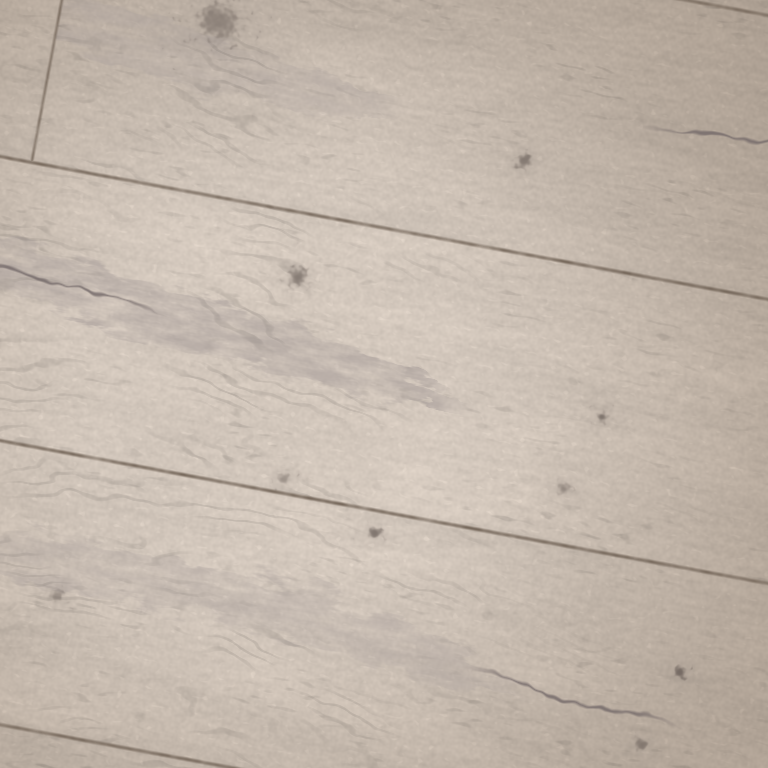
This texture is drawn by a WebGL 1 fragment shader. Its source:

```glsl
precision highp float;
// Pale oak floorboards running slightly downhill, with thin soft seams.
// Each board has stretched gradient-noise grain, a greyish heart, a crack
// and a few knots spread by an additive low-discrepancy sequence.
uniform vec2 u_resolution;

vec2 gradientAt(vec2 cell) {
  float angle = 6.2832 * fract(sin(dot(cell, vec2(127.1, 311.7))) * 43758.5);
  return vec2(cos(angle), sin(angle));
}

float noise(vec2 p) {
  vec2 i = floor(p), f = p - i;
  vec2 s = f * f * f * (f * (f * 6.0 - 15.0) + 10.0);
  vec2 e = vec2(1.0, 0.0);
  float low = mix(dot(gradientAt(i), f), dot(gradientAt(i + e), f - e), s.x);
  float high = mix(dot(gradientAt(i + e.yx), f - e.yx),
                   dot(gradientAt(i + 1.0), f - 1.0), s.x);
  return mix(low, high, s.y);
}

float fbm(vec2 p) {
  float sum = 0.0, amp = 1.0;
  for (int i = 0; i < 4; i++) {
    sum += amp * noise(p);
    p = p * 2.03 + 17.3;
    amp *= 0.55;
  }
  return sum;
}

// Soft line of the given half width around distance zero
float line(float dist, float halfWidth) {
  float blur = max(0.002, 0.8 / u_resolution.y);
  return 1.0 - smoothstep(halfWidth - blur, halfWidth + blur, abs(dist));
}

void main() {
  vec2 uv = gl_FragCoord.xy / u_resolution.y;

  // Board coordinates: x along the grain, y across it
  vec2 q = vec2(0.9831 * uv.x - 0.1829 * uv.y, 0.1829 * uv.x + 0.9831 * uv.y);
  vec2 size = vec2(1.6, 0.3636);
  float row = floor((q.y - 0.0555) / size.y);
  float along = q.x + 0.1037 - 0.2 * (row - 2.0);
  float plank = floor(along / size.x);
  vec2 b = vec2(along - plank * size.x, q.y - 0.0555 - row * size.y);
  float id = row + 5.0 * plank;
  vec2 g = b + id * vec2(3.7, 5.3);

  // Uneven room light and a slight tone per board
  float falloff = smoothstep(0.2, 0.82, length(uv - vec2(0.36, 0.48)));
  vec3 color = mix(vec3(0.826, 0.781, 0.737), vec3(0.69, 0.637, 0.585), falloff);
  color *= 1.0 + 0.008 * sin(id * 2.4);

  // Grain: faint bands and speckle, with sparse dark flecks and pale glints
  vec2 w = g + vec2(0.0, 0.012 * noise(g * vec2(4.0, 9.0)));
  float grain = 0.035 * fbm(w * vec2(3.0, 15.0)) + 0.025 * noise(w * vec2(14.0, 85.0))
              + 0.03 * noise(w * vec2(45.0, 150.0)) + 0.035 * noise(g * 120.0)
              + 0.03 * noise(g * 210.0);
  float cluster = smoothstep(-0.25, 0.4, noise(g * vec2(6.0, 14.0) + 3.0));
  float fleck = smoothstep(0.2, 0.5, noise(w * vec2(38.0, 130.0) + 9.0));
  float glint = smoothstep(0.3, 0.55, noise(g * vec2(90.0, 140.0) + 5.0));
  color *= 1.0 + grain - 0.08 * fleck * cluster + 0.04 * glint;

  // Greyish heart with ragged edges, tapering along a wandering centre line
  float heartX = mod(0.75 - 0.35 * row, size.x);
  float centre = 0.19 + 0.03 * cos(4.0 * b.x - 0.5 + 2.0 * (row - 1.0));
  float across = b.y - centre + 0.022 * fbm(g * vec2(7.0, 14.0));
  float taper = 1.0 - smoothstep(0.2, 0.46, abs(b.x - heartX));
  float torn = abs(across) + 0.022 * fbm(g * vec2(16.0, 48.0) + 2.0);
  float heart = 1.0 - smoothstep(0.85, 1.15, torn / (0.006 + 0.028 * taper));
  heart *= smoothstep(0.0, 0.3, taper) * (0.2 + 0.8 * cos(row - 1.0));
  heart *= 0.65 + 0.8 * fbm(g * vec2(14.0, 50.0));
  color = mix(color, vec3(0.665, 0.625, 0.61), 0.62 * clamp(heart, 0.0, 1.0));

  // Arched growth lines, strongest around the heart
  float field = across * 7.0 + 1.3 * abs(b.x - heartX) + 0.4 * noise(g * vec2(3.0, 11.0));
  float arch = smoothstep(0.5, 1.0, sin(36.0 * field + 2.0 * noise(g * vec2(20.0, 60.0))));
  float patches = smoothstep(-0.05, 0.4, noise(g * vec2(7.0, 20.0) + 8.0));
  color *= 1.0 - arch * patches * (0.02 + 0.06 * taper);

  // One ragged crack per board, swelling and thinning
  float crackX = abs(b.x - mod(1.22 - 0.95 * row, size.x));
  float crackY = b.y - centre + 0.012 * noise(g * vec2(14.0, 2.0)) + 0.004 * noise(g * 60.0);
  float crack = line(crackY, 0.0018 + 0.003 * noise(g * vec2(25.0, 5.0)));
  crack *= 1.0 - smoothstep(0.07, 0.16, crackX);
  color = mix(color, vec3(0.45, 0.41, 0.41), 0.8 * crack);

  // Knots: mostly faint pinheads, rarely a broad one with a grey rim
  float ragged = 1.0 + 0.8 * noise(g * 75.0) + 0.6 * noise(g * 160.0);
  for (int i = 0; i < 6; i++) {
    float n = 6.0 * row + float(i) + 31.0 * plank;
    vec2 knot = size * fract(vec2(0.07, 0.78) + n * vec2(0.7549, 0.5698));
    float broad = pow(fract(0.55 + 0.618 * n), 16.0);
    float d = length((b - knot) * vec2(0.85, 1.0)) * ragged / (0.0058 + 0.024 * broad);
    float core = exp(-d * d * d) * mix(0.35 + 0.4 * fract(0.37 * n), 0.4, broad);
    float rim = exp(-0.13 * d * d) * 0.2;
    color = mix(color, vec3(0.60, 0.56, 0.53), rim);
    color = mix(color, vec3(0.36, 0.32, 0.30), core);
  }

  // Seams between rows and at board ends, worn unevenly, with a faint shadow
  float rowEdge = min(b.y, size.y - b.y);
  float endEdge = min(b.x, size.x - b.x);
  float seam = max(line(rowEdge, 0.0021), 0.9 * line(endEdge, 0.0017));
  float wear = 0.8 + 0.3 * noise(q * 30.0) + 0.25 * noise(q * 95.0);
  color *= 1.0 - 0.04 * exp(-min(rowEdge, endEdge) / 0.004);
  color = mix(color, vec3(0.47, 0.415, 0.365), clamp(wear, 0.0, 1.0) * seam);

  gl_FragColor = vec4(color, 1.0);
}
```
